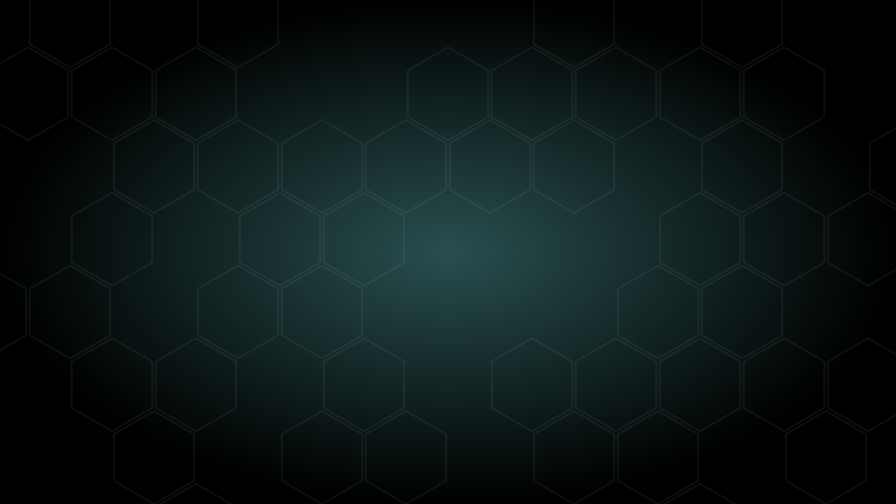
A Shadertoy shader for this background:

```glsl
// A teal glow fading linearly to black over an ellipse, under a faint honeycomb.
// Each pixel finds its hexagonal cell and draws an inset outline; cells are left
// out by oval clearings and by a thinning rule on alternate rows.

#define COLUMNS 6.0          // cells per canvas height
#define ROW_STEP 0.8660254   // row spacing in cells
#define TOP_OFFSET 0.25      // first row below the top edge, in cells
#define INRADIUS 0.479       // outline position inside a cell
#define LINE_HALF 0.011      // half the outline width, in cells
#define LINE_ALPHA 0.055
#define GLOW_COLOR vec3(0.16, 0.31, 0.31)
#define LINE_COLOR vec3(0.9, 1.0, 1.0)

// Oval clearings: centre (column, row) and radii
const vec4 CLEARINGS[8] = vec4[8](
    vec4( 0.70, 3.7, 1.70, 1.20),
    vec4(-1.20, 0.6, 1.10, 1.00),
    vec4(-3.25, 3.5, 0.60, 0.60),
    vec4(-2.25, 5.5, 0.60, 0.60),
    vec4(-4.95, 5.6, 0.80, 0.75),
    vec4(-4.95, 2.4, 0.80, 0.75),
    vec4( 5.25, 0.5, 0.60, 0.60),
    vec4( 5.00, 4.0, 0.70, 0.60));

float rowShift(float row) {
    return 0.5 - 0.5 * mod(row, 2.0);
}

// Whether the cell at this column and row has an outline
bool isDrawn(float column, float row) {
    vec2 cell = vec2(column + rowShift(row), row);
    for (int i = 0; i < 8; i++) {
        if (length((cell - CLEARINGS[i].xy) / CLEARINGS[i].zw) < 1.0) return false;
    }
    // Lower gap in the middle, and a sparse last row
    if (row > 4.5 && abs(column) < 0.5) return false;
    if (row > 6.5) return mod(column, 6.0) == 3.0;
    // Every other cell is dropped on even rows, mostly to the right
    bool evenRow = mod(row, 2.0) == 0.0 && row != 4.0;
    bool thinned = evenRow && (row < 0.5 || column > 1.5);
    return !(thinned && mod(column + step(4.0, row), 2.0) == 0.0);
}

// Distance to a pointy-topped hexagon
float hexDistance(vec2 p, float inradius) {
    p = abs(p);
    return max(p.x, 0.5 * p.x + ROW_STEP * p.y) - inradius;
}

float honeycomb(vec2 p, float pixel) {
    // Nearest cell centre among the two neighbouring rows
    vec2 local = vec2(9.0);
    vec2 id = vec2(0.0);
    for (int i = 0; i < 2; i++) {
        float row = floor(p.y / ROW_STEP) + float(i);
        float column = floor(p.x - rowShift(row) + 0.5);
        vec2 offset = p - vec2(column + rowShift(row), row * ROW_STEP);
        if (dot(offset, offset) < dot(local, local)) {
            local = offset;
            id = vec2(column, row);
        }
    }
    if (!isDrawn(id.x, id.y)) return 0.0;
    float edge = abs(hexDistance(local, INRADIUS)) - LINE_HALF;
    return clamp(0.5 - edge / pixel, 0.0, 1.0);
}

void mainImage(out vec4 fragColor, in vec2 fragCoord) {
    vec2 uv = fragCoord / iResolution.xy;

    // Elliptical glow reaching the canvas edges
    float radius = length(2.0 * uv - 1.0);
    vec3 color = GLOW_COLOR * max(1.0 - radius, 0.0);

    // Honeycomb, counted from the centre across and from the top down
    float pixel = COLUMNS / iResolution.y;
    vec2 grid = vec2((fragCoord.x - 0.5 * iResolution.x) * pixel,
                     (1.0 - uv.y) * COLUMNS - TOP_OFFSET);
    color = mix(color, LINE_COLOR, LINE_ALPHA * honeycomb(grid, pixel));

    fragColor = vec4(color, 1.0);
}
```
